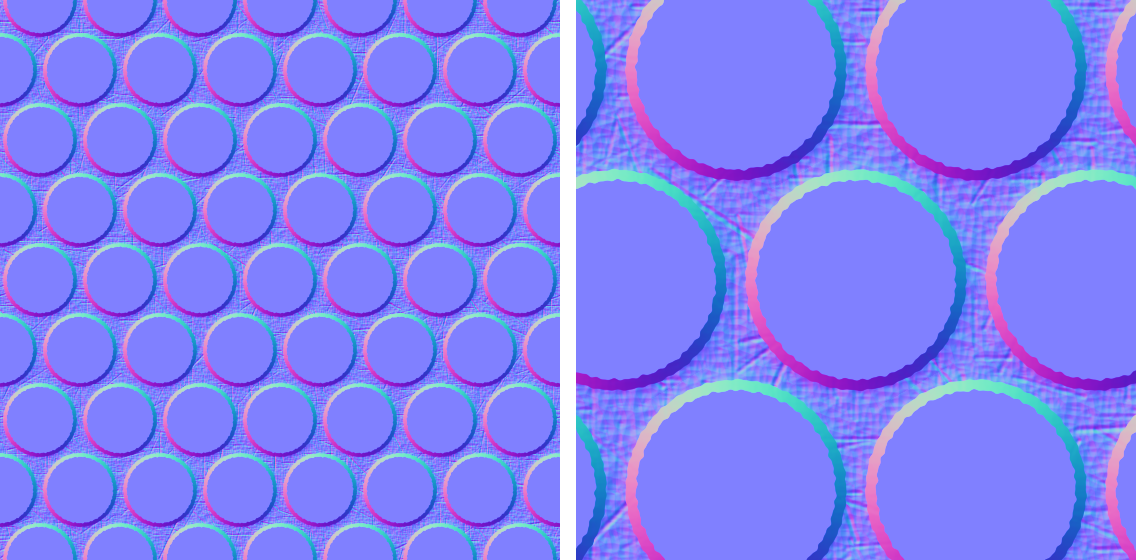
Left: the whole. Right: its middle third, enlarged.
Reproduce this texture map procedurally as a WebGL 2 fragment shader.

```glsl
#version 300 es
precision highp float;

uniform vec2 u_resolution;
out vec4 fragColor;

const vec2 DISC_GRID = vec2(7.0, 8.0);
const float OUTER_RADIUS = 0.0656;
const float RIM_WIDTH = 0.0062;
const float RIM_SLOPE = 1.5;
const float TAU = 6.2831853;

vec2 hash2(vec2 p) {
  vec2 q = vec2(dot(p, vec2(127.1, 311.7)), dot(p, vec2(269.5, 183.3)));
  return fract(sin(q) * 43758.5);
}

// Distance to the nearest feature point; wraps after "cells" cells.
float cellular(vec2 uv, vec2 cells) {
  vec2 p = uv * cells;
  vec2 base = floor(p);
  float nearest = 2.0;
  for (int y = -1; y <= 1; y++) {
    for (int x = -1; x <= 1; x++) {
      vec2 id = base + vec2(x, y);
      vec2 toPoint = id + hash2(mod(id, cells)) - p;
      nearest = min(nearest, dot(toPoint, toPoint));
    }
  }
  return sqrt(nearest);
}

// One scored line per cell, half of them snapped to the axes.
float scratches(vec2 uv, float cells, float width, float seed) {
  vec2 p = uv * cells;
  vec2 base = floor(p);
  float groove = 0.0;
  for (int y = -1; y <= 1; y++) {
    for (int x = -1; x <= 1; x++) {
      vec2 id = base + vec2(x, y);
      vec2 key = mod(id, cells) + seed;
      vec2 shape = hash2(key + 51.3);
      float turn = fract(shape.x * 2.0);
      if (shape.x < 0.5) turn = floor(turn * 4.0) * 0.25;
      vec2 dir = vec2(cos(turn * TAU), sin(turn * TAU));
      vec2 rel = p - id - hash2(key);
      float reach = mix(0.3, 0.9, shape.y);
      float d = length(rel - dir * clamp(dot(rel, dir), -reach, reach));
      float depth = mix(0.4, 1.0, fract(shape.y * 7.0));
      groove = max(groove, depth * (1.0 - smoothstep(0.0, width * cells, d)));
    }
  }
  return groove;
}

// Rough ground: crossed streaks, broad lumps and scored lines.
float groundHeight(vec2 uv) {
  float streaks = cellular(uv, vec2(230.0, 95.0)) + cellular(uv, vec2(95.0, 230.0));
  float lumps = cellular(uv, vec2(52.0));
  float scores = scratches(uv, 19.0, 0.0026, 3.0) + 0.7 * scratches(uv, 36.0, 0.0022, 17.0);
  return 0.00085 * streaks + 0.0014 * lumps - 0.0012 * scores;
}

vec2 groundSlope(vec2 uv, float span) {
  float here = groundHeight(uv);
  float right = groundHeight(uv + vec2(span, 0.0));
  float above = groundHeight(uv + vec2(0.0, span));
  return vec2(right - here, here - above) / span;
}

// Offset from the nearest disc centre in xy, wrapped disc id in zw.
vec4 nearestDisc(vec2 uv, vec2 grid) {
  vec4 best = vec4(9.0);
  float baseRow = floor(uv.y * grid.y);
  for (int i = 0; i <= 1; i++) {
    float row = baseRow + float(i);
    float shift = 0.5 - 0.5 * mod(row, 2.0);
    float column = floor(uv.x * grid.x - shift + 0.5);
    vec2 offset = uv - vec2(column + shift, row) / grid;
    if (dot(offset, offset) < dot(best.xy, best.xy)) {
      best = vec4(offset, mod(vec2(column, row), grid));
    }
  }
  return best;
}

// Ragged edge; whole frequencies close the ring.
float raggedness(float angle, float phase) {
  return 0.5 * sin(angle * 41.0 + phase) + 0.3 * sin(angle * 67.0 - phase * 2.0)
       + 0.3 * sin(angle * 23.0 + phase * 3.0);
}

void main() {
  vec2 uv = gl_FragCoord.xy / u_resolution;
  float soft = 0.75 / min(u_resolution.x, u_resolution.y);

  // Disc and its bevel
  vec4 disc = nearestDisc(uv, DISC_GRID);
  float radius = length(disc.xy);
  vec2 facing = vec2(-disc.x, disc.y) / max(radius, 0.0001);
  float angle = atan(disc.y, disc.x);
  float phase = hash2(disc.zw).x * TAU;
  float outer = OUTER_RADIUS + 0.0005 * raggedness(angle, phase);
  float inner = OUTER_RADIUS - RIM_WIDTH + 0.0008 * raggedness(angle, phase + 2.0);
  float rim = 1.0 - smoothstep(outer - soft, outer + soft, radius);
  float face = 1.0 - smoothstep(inner - soft, inner + soft, radius);

  // Slopes from ground to rim to flat face
  vec2 slope = vec2(0.0);
  if (face < 1.0) {
    vec2 lip = facing * 0.3 * exp(-max(radius - outer, 0.0) / 0.004);
    vec2 ground = groundSlope(uv, 0.0011) + lip;
    slope = mix(ground, facing * RIM_SLOPE + 0.12 * ground, rim) * (1.0 - face);
  }

  vec3 normal = normalize(vec3(slope, 1.0));
  fragColor = vec4(0.5 + 0.5 * normal, 1.0);
}
```
